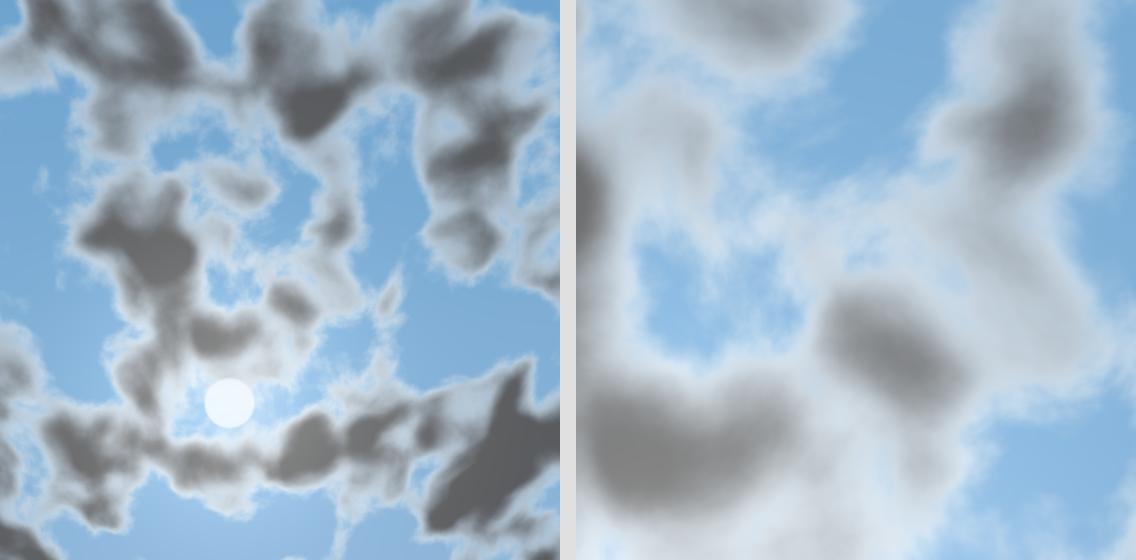
Left, the full canvas; right, a detail of the centre.
Write a WebGL 2 fragment shader that draws this texture.

```glsl
#version 300 es
precision highp float;
// Broken grey clouds with bright rims over a blue sky, with a pale sun low in the frame.

uniform vec2 u_resolution;
out vec4 fragColor;

vec2 gradientAt(vec2 cell) {
    vec3 q = fract(cell.xyx * vec3(0.1031, 0.1030, 0.0973));
    q += dot(q, q.yzx + 33.33);
    float angle = 6.2832 * fract((q.x + q.y) * q.z);
    return vec2(cos(angle), sin(angle));
}

float gradientNoise(vec2 p) {
    vec2 cell = floor(p);
    vec2 f = p - cell;
    vec2 w = f * f * f * (f * (f * 6.0 - 15.0) + 10.0);
    float a = dot(gradientAt(cell), f);
    float b = dot(gradientAt(cell + vec2(1, 0)), f - vec2(1, 0));
    float c = dot(gradientAt(cell + vec2(0, 1)), f - vec2(0, 1));
    float d = dot(gradientAt(cell + vec2(1, 1)), f - vec2(1, 1));
    return mix(mix(a, b, w.x), mix(c, d, w.x), w.y);
}

// x: broad cloud body, y: fine wisps
vec2 cloudLayers(vec2 p) {
    vec2 layers = vec2(0.0);
    float amplitude = 1.0;
    for (int i = 0; i < 7; i++) {
        float n = amplitude * gradientNoise(p);
        layers += i < 3 ? vec2(n, 0.0) : vec2(0.0, n);
        p = mat2(1.6, 1.2, -1.2, 1.6) * p + vec2(17.3, 9.1);
        amplitude *= 0.5;
    }
    return layers;
}

void main() {
    vec2 uv = gl_FragCoord.xy / u_resolution;
    float sunDistance = length(uv - vec2(0.41, 0.28));
    float glow = exp(-sunDistance * sunDistance * 9.0);

    // Clouds shrink towards the horizon
    float spread = 0.17 + 0.13 * uv.y;
    vec2 p = vec2((uv.x - 0.4) / spread, log(spread) / 0.13) + vec2(41.0, 63.0);
    p += 0.15 * vec2(gradientNoise(p * 1.7 + 5.0), gradientNoise(p * 1.7 + 31.0));

    vec2 layers = cloudLayers(p);
    layers.x = mix(layers.x, -0.03, 0.85 * exp(-sunDistance * sunDistance * 180.0));
    float cover = smoothstep(-0.24, 0.06, layers.x + layers.y);
    float thickness = smoothstep(-0.08, 0.40, layers.x + 0.35 * layers.y);

    // Sky, then thin bright rims and thick grey cores
    vec3 sky = mix(vec3(0.55, 0.71, 0.85), vec3(0.43, 0.64, 0.81), uv.y);
    sky += 0.12 * glow * glow;
    vec3 rim = mix(vec3(0.72, 0.80, 0.87), vec3(0.92, 0.96, 0.99), glow);
    vec3 core = mix(vec3(0.34, 0.35, 0.36), vec3(0.52, 0.52, 0.52), glow);
    vec3 color = mix(sky, mix(rim, core, thickness), cover);

    // Sun disc and halo, veiled by thick cloud
    float disc = 1.0 - smoothstep(0.041, 0.049, sunDistance);
    float halo = 0.35 * exp(-sunDistance * 12.0);
    color = mix(color, vec3(0.95, 0.98, 1.0), max(0.92 * disc, halo) * (1.0 - 0.7 * thickness));

    fragColor = vec4(color, 1.0);
}
```
